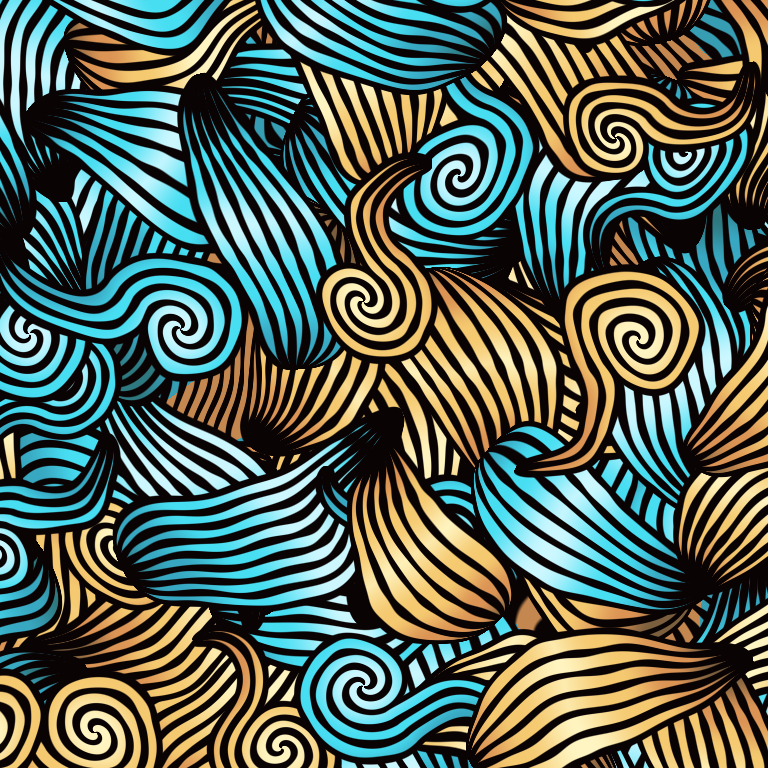
This pattern is drawn by a WebGL 1 fragment shader. Its source:

```glsl
precision highp float;
// Overlapping inked tufts of hair: spiral curls with a peeling tail and bent,
// tapering locks. They are scattered on jittered grids and painted back to front;
// each is split into warm or cool strands by pen lines of nearly even width.
uniform vec2 u_resolution;

const float TAU = 6.2831853;
const float CELL = 0.25;
const vec3 INK = vec3(0.035, 0.012, 0.015);

vec4 hash4(vec2 p) {
  vec4 s = vec4(dot(p, vec2(127.1, 311.7)), dot(p, vec2(269.5, 183.3)),
                dot(p, vec2(419.2, 371.9)), dot(p, vec2(73.7, 157.3)));
  return fract(sin(s) * 43758.545);
}

// Strand colour from pale (0) to shadowed (1)
vec3 hairColour(float warm, float shade) {
  vec3 pale = mix(vec3(0.80, 0.97, 1.00), vec3(1.00, 0.96, 0.76), warm);
  vec3 body = mix(vec3(0.28, 0.87, 0.95), vec3(0.96, 0.79, 0.44), warm);
  vec3 deep = mix(vec3(0.22, 0.66, 0.76), vec3(0.86, 0.58, 0.33), warm);
  vec3 dark = mix(vec3(0.18, 0.47, 0.50), vec3(0.48, 0.37, 0.24), warm);
  vec3 c = mix(pale, body, smoothstep(0.10, 0.45, shade));
  c = mix(c, deep, smoothstep(0.50, 0.75, shade));
  return mix(c, dark, smoothstep(0.78, 1.0, shade));
}

// Both tufts return (edge distance, strand phase, strand width, shade)

// Spiral whose outer strands peel off below the x axis into a hooked tail
vec4 curl(vec2 p, vec4 h) {
  float turns = 5.0;
  float arms = h.x < 0.5 ? 2.0 : 3.0;
  float radius = mix(0.085, 0.112, h.y);
  float width = radius / turns;
  float r = length(p);
  float a = mod(atan(p.y, p.x), TAU) / TAU;
  vec4 disc = vec4(r - radius + width * arms * a, r / width + arms * a,
                   width, 0.68 * r / radius);
  if (p.y > 0.0) return disc;

  float hub = radius * mix(1.35, 1.6, h.z);
  vec2 q = p - vec2(hub, 0.0);
  float bend = atan(-q.y, -q.x) / 2.5;
  float taper = sqrt(max(1.0 - bend * bend, 0.002));
  float middle = turns - 0.5 * arms;
  float across = length(q) - hub + middle * width;
  float edge = bend > 1.0 ? 1.0 : abs(across) - 0.5 * arms * width * taper;
  vec4 tail = vec4(edge, middle - across / (width * taper), width * taper,
                   0.68 * (hub - length(q)) / radius + 0.3 * bend);
  return disc.x < tail.x ? disc : tail;
}

// Bundle along y, bent into an S or a crescent, with strands meeting at the tips
vec4 lock(vec2 p, vec4 h) {
  float t = p.y / mix(0.13, 0.22, h.x);
  float wave = mix(7.0, 15.0, h.y);
  float turn = p.y * wave + h.z * 3.0;
  float sway = mix(0.035, 0.065, h.w);
  float slope = sway * wave * cos(turn);
  float stretch = inversesqrt(1.0 + slope * slope);
  float half_ = mix(0.062, 0.10, h.z) * sqrt(max(1.0 - t * t, 0.001)) * (1.0 + 0.4 * t);
  float strands = floor(mix(3.0, 4.9, h.z));
  float x = p.x - sway * (sin(turn) - sin(h.z * 3.0));
  float phase = x / half_ * strands;
  float edge = abs(t) > 1.0 ? 1.0 : (abs(x) - half_) * stretch;
  float tone = hash4(vec2(floor(phase), h.x * 91.0)).x;
  float shade = abs(t + 0.5 * (h.y - 0.5)) * 0.75 + 0.3 * h.w + 0.2 * (tone - 0.5);
  return vec4(edge, phase, half_ / strands * stretch, shade);
}

// Fill a strand between its pen lines
vec3 inkStrand(vec4 tuft, float warm, float pen, float soft) {
  float gap = (0.5 - abs(fract(tuft.y) - 0.5)) * tuft.z - pen;
  float fill = smoothstep(-soft, soft, min(gap, -tuft.x - pen));
  return mix(INK, hairColour(warm, tuft.w), fill);
}

void main() {
  float soft = 0.8 / u_resolution.y;
  vec2 uv = gl_FragCoord.xy / u_resolution.y;
  vec2 p = uv + 0.008 * sin(uv.yx * 19.0 + vec2(1.0, 4.0))
              + 0.003 * sin(uv.yx * 47.0 + uv * 23.0);
  float pen = 0.0047 + 0.0009 * sin(p.x * 61.0 + 3.0 * sin(p.y * 43.0));

  // Shadowed strands seen through the gaps
  float flow = p.x + 0.4 * p.y + 0.04 * sin(p.y * 17.0 + 2.0 * sin(p.x * 9.0));
  vec3 colour = inkStrand(vec4(-1.0, flow * 45.0, 0.02, 0.85),
                          step(0.0, sin(p.x * 13.0 + 4.0 * sin(p.y * 8.0))), pen, soft);

  // Grids of tufts, row by row so that the overlaps agree between cells
  for (int layer = 0; layer < 4; layer++) {
    float level = float(layer);
    vec2 grid = p / CELL + level * vec2(0.47, 0.71);
    for (int j = -1; j <= 1; j++) {
      for (int i = -1; i <= 1; i++) {
        vec2 id = floor(grid) + vec2(float(i), float(j));
        vec4 place = hash4(id + level * 17.0 + 5.0);
        vec4 form = hash4(id * 1.7 + level * 29.0 + 41.0);
        vec2 q = (grid - id - 0.5 - 0.5 * (place.xy - 0.5)) * CELL;
        float angle = place.z * TAU;
        q = mat2(cos(angle), sin(angle), -sin(angle), cos(angle)) * q;
        q.x *= form.w < 0.5 ? -1.0 : 1.0;
        bool spiral = layer > 1 && place.w < 0.42;
        if (layer == 3 && place.w > 0.62) continue;
        vec4 tuft = spiral ? curl(q, form) : lock(q, form);
        float warm = step(0.5, fract(place.w * 7.0 + form.x * 3.0));
        float cover = smoothstep(soft, -soft, tuft.x - 0.004);
        colour = mix(colour, inkStrand(tuft, warm, pen, soft), cover);
      }
    }
  }
  gl_FragColor = vec4(colour, 1.0);
}
```
